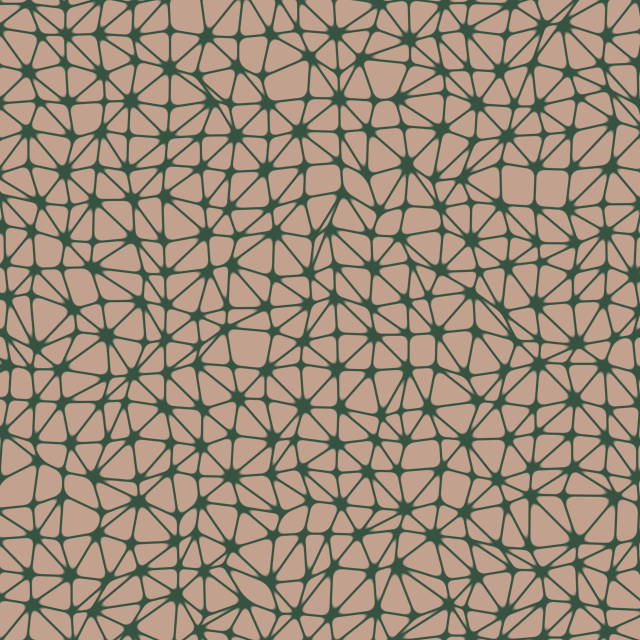
A WebGL 2 fragment shader for this pattern:

```glsl
#version 300 es
precision highp float;
// Rounded triangular tiles in green grout: a lattice of jittered corners is
// split into triangles (now and then left as quads), and each tile is the
// smooth minimum of the distances to its sides, so that joints swell at hubs.

uniform vec2 u_resolution;
out vec4 fragColor;

const float CELLS = 19.0;

float hash(vec2 p) {
    vec3 q = fract(p.xyx * vec3(0.1031, 0.1030, 0.0973));
    q += dot(q, q.yzx + 33.33);
    return fract((q.x + q.y) * q.z);
}

// Lattice corner, some barely moved and some moved far
vec2 corner(vec2 id) {
    vec2 offset = vec2(hash(id + 11.3), hash(id + 57.9)) - 0.5;
    return id + offset * mix(0.25, 0.82, hash(id + 91.7));
}

float cross2(vec2 a, vec2 b) {
    return a.x * b.y - a.y * b.x;
}

// Positive on the left of the line from a to b
float sideDistance(vec2 p, vec2 a, vec2 b) {
    return cross2(b - a, p - a) / length(b - a);
}

float smoothMin(float a, float b, float k) {
    float h = max(k - abs(a - b), 0.0) / k;
    return min(a, b) - h * h * k * 0.25;
}

// Depth inside a rounded triangle; the rounding follows its inner radius
float triangleDepth(vec2 p, vec2 a, vec2 b, vec2 c) {
    float perimeter = length(b - a) + length(c - b) + length(a - c);
    float k = 0.75 * max(cross2(b - a, c - a), 0.01) / perimeter;
    float d = smoothMin(sideDistance(p, a, b), sideDistance(p, b, c), k);
    return smoothMin(d, sideDistance(p, c, a), k);
}

float quadDepth(vec2 p, vec2 a, vec2 b, vec2 c, vec2 d) {
    float k = 0.25;
    float ab = smoothMin(sideDistance(p, a, b), sideDistance(p, b, c), k);
    float cd = smoothMin(sideDistance(p, c, d), sideDistance(p, d, a), k);
    return smoothMin(ab, cd, k);
}

// Depth inside the tiles of one lattice square
float squareDepth(vec2 p, vec2 id) {
    vec2 a = corner(id);
    vec2 b = corner(id + vec2(1.0, 0.0));
    vec2 c = corner(id + vec2(1.0, 1.0));
    vec2 d = corner(id + vec2(0.0, 1.0));

    // A diagonal is usable when both of its triangles are well oriented
    bool acFits = min(cross2(b - a, c - a), cross2(c - a, d - a)) > 0.06;
    bool bdFits = min(cross2(b - a, d - a), cross2(c - b, d - b)) > 0.06;
    if (acFits && bdFits && hash(id + 23.1) < 0.12) {
        return quadDepth(p, a, b, c, d);
    }

    // Alternating diagonals make star hubs; random flips break the order
    bool useAC = mod(id.x + id.y, 2.0) < 0.5;
    if (hash(id + 71.5) < 0.27) useAC = !useAC;
    if (acFits != bdFits) useAC = acFits;

    return useAC
        ? max(triangleDepth(p, a, b, c), triangleDepth(p, a, c, d))
        : max(triangleDepth(p, a, b, d), triangleDepth(p, b, c, d));
}

void main() {
    float canvas = min(u_resolution.x, u_resolution.y);
    vec2 p = gl_FragCoord.xy / canvas * CELLS + 4.0;
    float pixel = CELLS / canvas;

    // The tile holding this point is the only one with positive depth
    float depth = -1.0;
    for (int y = -1; y <= 1; y++) {
        for (int x = -1; x <= 1; x++) {
            depth = max(depth, squareDepth(p, floor(p) + vec2(x, y)));
        }
    }

    float halfJoint = 0.033;
    float tile = smoothstep(-0.75, 0.75, (depth - halfJoint) / pixel);
    vec3 groutGreen = vec3(0.21, 0.32, 0.25);
    vec3 clayPink = vec3(0.763, 0.633, 0.562);
    fragColor = vec4(mix(groutGreen, clayPink, tile), 1.0);
}
```
